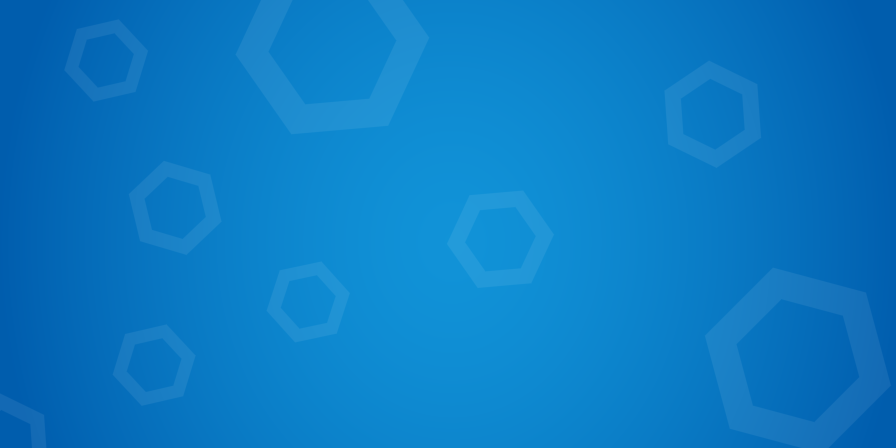
A Shadertoy shader for this background:

```glsl
// Blue radial glow with scattered translucent hexagon rings.

// Distance from the centre to the hexagon through p, measured along its apothem
float hexApothem(vec2 p) {
    p = abs(p);
    return max(p.y, dot(p, vec2(0.866, 0.5)));
}

// Coverage of a hexagonal ring with a corner at the given angle
float hexRing(vec2 p, float radius, float angle, float blur) {
    float c = cos(angle), s = sin(angle);
    p = vec2(c * p.x + s * p.y, c * p.y - s * p.x);
    float apothem = 0.866 * radius;
    float d = abs(hexApothem(p) - 0.83 * apothem) - 0.17 * apothem;
    return 1.0 - smoothstep(-blur, blur, d);
}

void mainImage(out vec4 fragColor, in vec2 fragCoord) {
    vec2 uv = fragCoord / iResolution.y;
    float blur = 0.75 / iResolution.y;

    // Background glow, slightly stretched upwards
    vec2 center = vec2(0.5 * iResolution.x / iResolution.y + 0.01, 0.46);
    float r = length((uv - center) * vec2(1.0, 0.85));
    float fade = pow(min(r / 1.01, 1.0), 1.5);
    vec3 color = mix(vec3(0.066, 0.575, 0.845), vec3(0.0, 0.365, 0.68), fade);

    // Hexagons: centre, corner radius, rotation in degrees
    vec4 hexagons[9] = vec4[9](
        vec4(0.237, 0.865, 0.096, 13.0),
        vec4(0.742, 0.897, 0.217, 5.0),
        vec4(1.591, 0.745, 0.120, 34.0),
        vec4(0.391, 0.536, 0.108, 43.5),
        vec4(1.117, 0.466, 0.120, 5.0),
        vec4(0.688, 0.326, 0.095, 12.0),
        vec4(0.344, 0.185, 0.095, 13.0),
        vec4(1.781, 0.195, 0.215, 45.0),
        vec4(0.008, 0.013, 0.109, 34.0));
    for (int i = 0; i < 9; i++) {
        vec4 h = hexagons[i];
        float ring = hexRing(uv - h.xy, h.z, radians(h.w), blur);
        color = mix(color, vec3(1.0), 0.075 * ring);
    }

    fragColor = vec4(color, 1.0);
}
```
